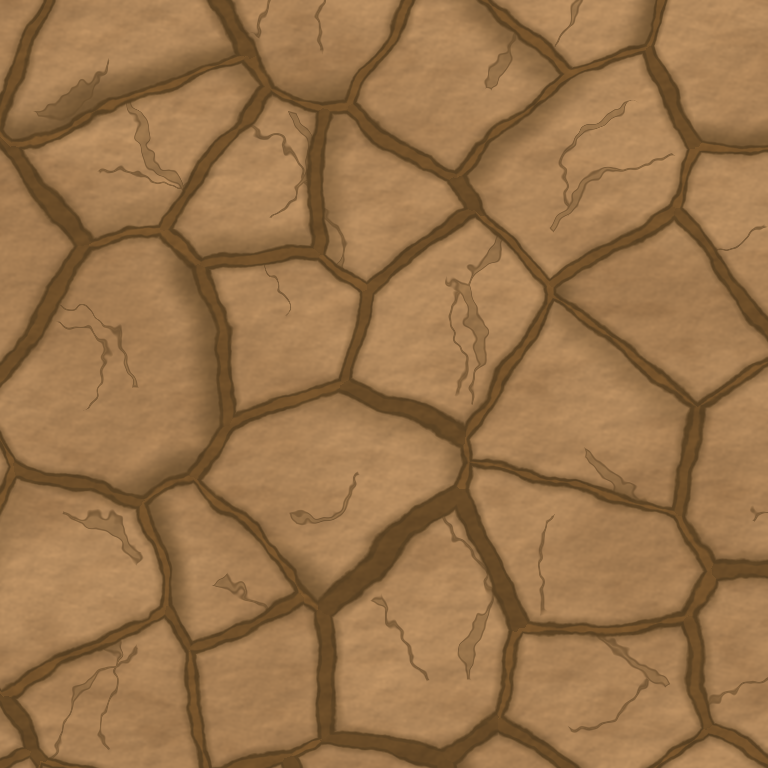
This texture is drawn by a Shadertoy shader. Its source:

```glsl
// Dry cracked earth: warped Voronoi plates parted by gaps of varying width,
// with dark rims, brown floors and sloping shaded banks. Thin jagged
// hairlines wander over the plates, and embossed noise gives the dusty relief.

const float PLATES_ACROSS = 4.7;
const vec3 PALE_CLAY  = vec3(0.705, 0.540, 0.365);
const vec3 TAN_CLAY   = vec3(0.595, 0.442, 0.285);
const vec3 BANK_SHADE = vec3(0.420, 0.310, 0.178);
const vec3 CRACK_RIM  = vec3(0.355, 0.258, 0.138);
const vec3 WARM_FLOOR = vec3(0.470, 0.330, 0.172);
const vec3 DEEP_FLOOR = vec3(0.400, 0.285, 0.150);
const vec3 HAIR_FILL  = vec3(0.520, 0.390, 0.240);
const vec3 HAIR_RIM   = vec3(0.430, 0.315, 0.185);

struct Plate {
    vec2 id;
    vec2 center;
    float gap;        // distance to the crack edge, negative inside the crack
    float bank;       // strength of the sloping shade beside the crack
    float floorTone;  // random tone of the nearest crack floor
};

float hash(vec2 p) {
    vec3 q = fract(p.xyx * 0.1031);
    q += dot(q, q.yzx + 33.33);
    return fract((q.x + q.y) * q.z);
}

vec2 hash2(vec2 p) {
    return vec2(hash(p), hash(p + vec2(57.0, 113.0)));
}

float noise(vec2 p) {
    vec2 i = floor(p), f = fract(p);
    f = f * f * (3.0 - 2.0 * f);
    return mix(mix(hash(i), hash(i + vec2(1, 0)), f.x),
               mix(hash(i + vec2(0, 1)), hash(i + vec2(1, 1)), f.x), f.y);
}

float fbm(vec2 p) {
    float sum = 0.0, amp = 0.533;
    for (int i = 0; i < 4; i++) {
        sum += amp * noise(p);
        p = mat2(1.6, 1.2, -1.2, 1.6) * p + 17.3;
        amp *= 0.5;
    }
    return sum;
}

// Centred two-channel noise used to push coordinates about.
vec2 wobble(vec2 p) {
    return vec2(noise(p), noise(p + vec2(41.7, 23.1))) - 0.5;
}

vec2 site(vec2 id) {
    return id + 0.5 + 0.92 * (hash2(id + 29.0) - 0.5);
}

Plate findPlate(vec2 p) {
    vec2 g = p * PLATES_ACROSS, id = floor(g);
    float nearest = 1e3;
    for (int y = -1; y <= 1; y++)
    for (int x = -1; x <= 1; x++) {
        vec2 other = floor(g) + vec2(x, y);
        float d = distance(g, site(other));
        if (d < nearest) { nearest = d; id = other; }
    }
    vec2 home = site(id);
    Plate plate = Plate(id, home / PLATES_ACROSS, 1e3, 0.0, 0.0);
    for (int y = -2; y <= 2; y++)
    for (int x = -2; x <= 2; x++) {
        if (x == 0 && y == 0) continue;
        vec2 other = id + vec2(x, y), s = site(other);
        float edge = dot(0.5 * (home + s) - g, normalize(s - home)) / PLATES_ACROSS;
        float tone = hash(id + other + 71.0);
        float gap = edge - mix(0.0065, 0.0135, tone * tone);
        float slope = smoothstep(0.72, 0.95, hash(id * 3.0 + other * 7.0 + 211.0));
        plate.bank = max(plate.bank, slope * (1.0 - smoothstep(0.0, 0.045, gap)));
        if (gap < plate.gap) { plate.gap = gap; plate.floorTone = tone; }
    }
    return plate;
}

// Signed distance to one jagged hairline that crosses a plate.
float hairline(vec2 p, Plate plate, float index) {
    vec2 key = plate.id + vec2(31.0, 17.0) * (index + 1.0);
    if (hash(key + 5.0) > 0.58) return 1.0;
    vec2 seed = hash2(key);
    float angle = (seed.x - 0.5) * 2.4;
    float c = cos(angle), s = sin(angle);
    vec2 q = mat2(c, s, -s, c) * (p - plate.center - 0.13 * (hash2(key + 90.0) - 0.5));
    q += 0.016 * wobble(p * 38.0) + 0.009 * wobble(p * 95.0);
    float bend = 0.13 * (noise(vec2(q.y * 10.0, seed.x * 90.0)) - 0.5);
    float swell = smoothstep(0.55, 0.95, noise(vec2(q.y * 15.0, seed.y * 70.0)));
    float line = abs(q.x - bend) - mix(0.0009, 0.009, swell);
    return max(line, abs(q.y) - mix(0.05, 0.12, seed.y));
}

vec3 clay(vec2 p) {
    float blotch = smoothstep(0.30, 0.78, fbm(p * vec2(6.0, 8.0) + 3.0));
    float streak = smoothstep(0.50, 0.80, fbm(p * vec2(20.0, 42.0)));
    return mix(PALE_CLAY, TAN_CLAY, 0.65 * blotch + 0.30 * streak);
}

// Light from the upper left over fine, slightly flattened grain.
float relief(vec2 p) {
    vec2 grain = vec2(24.0, 36.0);
    return fbm(p * grain) - fbm((p + vec2(-0.003, 0.004)) * grain);
}

void mainImage(out vec4 fragColor, in vec2 fragCoord) {
    vec2 p = fragCoord / iResolution.y;
    float px = 1.0 / iResolution.y;

    // Plates with curved, ragged outlines
    vec2 warped = p + 0.055 * wobble(p * 5.0) + 0.013 * wobble(p * 19.0);
    Plate plate = findPlate(warped);
    float gap = plate.gap + 0.009 * (fbm(p * 42.0) - 0.5);

    // Clay surface and hairlines
    vec3 color = clay(p);
    float hair = min(hairline(p, plate, 0.0), hairline(p, plate, 1.0));
    color = mix(color, HAIR_FILL, 0.60 * (1.0 - smoothstep(-px, px, hair)));
    color = mix(color, HAIR_RIM, 0.70 * (1.0 - smoothstep(0.0, 0.0012 + px, abs(hair))));

    // Shaded banks
    float lip = 1.0 - smoothstep(0.0, 0.012, gap);
    color = mix(color, BANK_SHADE, max(0.50 * lip, 0.85 * plate.bank));

    // Crack rim and floor
    float depth = -gap + 0.003 * (noise(p * 60.0) - 0.5);
    vec3 bed = mix(WARM_FLOOR, DEEP_FLOOR, smoothstep(0.35, 0.95, plate.floorTone));
    vec3 crack = mix(CRACK_RIM, bed, smoothstep(0.0025, 0.0055, depth));
    color = mix(color, crack, 1.0 - smoothstep(-px, 0.001 + px, gap));

    color *= 1.0 + 0.38 * relief(p) + 0.03 * (noise(p * 260.0) - 0.5);
    fragColor = vec4(color, 1.0);
}
```
